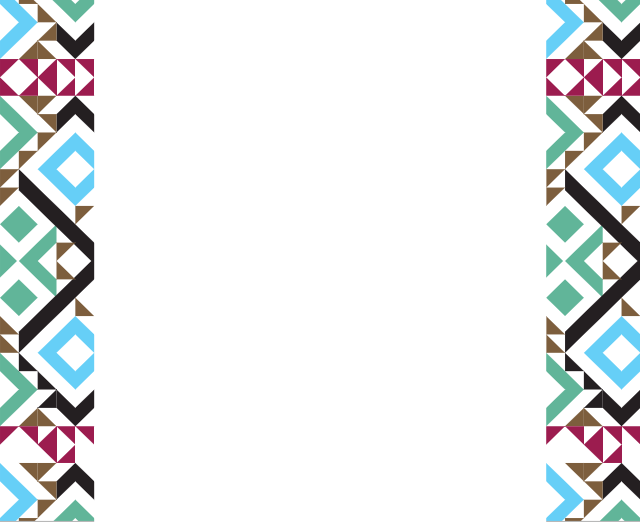
Write a WebGL 1 fragment shader that draws this background.

```glsl
precision highp float;
uniform vec2 u_resolution;

const vec3 WHITE = vec3(1.0);
const vec3 BLACK = vec3(0.14, 0.12, 0.13);
const vec3 GREEN = vec3(0.38, 0.71, 0.60);
const vec3 BLUE = vec3(0.40, 0.81, 0.97);
const vec3 BROWN = vec3(0.49, 0.37, 0.24);
const vec3 MAGENTA = vec3(0.61, 0.11, 0.31);
const vec3 GREY = vec3(0.72);

const vec2 GRID = vec2(33.98, 28.43);  // cells across the canvas
const float STRIP_WIDTH = 5.0;
const float RIGHT_STRIP = 29.0;
const float BELT_ROW = 10.0;           // magenta belt, from the middle
const float DIAGONAL = 0.7071;

float pixelSize;

void paint(inout vec3 color, vec3 ink, float d) {
  color = mix(color, ink, clamp(0.5 - d / pixelSize, 0.0, 1.0));
}

// Region where lo < v < hi, v measured along a diagonal
float band(float v, float lo, float hi) {
  return max(lo - v, v - hi) * DIAGONAL;
}

// Right triangle of one cell, legs leaving the corner along side
float cornerTriangle(vec2 p, vec2 corner, vec2 side) {
  vec2 l = (p - corner) * side;
  return max(max(-l.x, -l.y), (l.x + l.y - 1.0) * DIAGONAL);
}

float diamondRadius(vec2 p, vec2 center) {
  vec2 d = abs(p - center);
  return d.x + d.y;
}

// Negative inside the magenta triangles of the belt
float beltTriangles(vec2 p) {
  float d = 1.0 - fract(p.x) - p.y;
  if (p.x < 2.0) d = 1.0 - abs(p.x - 1.0) - p.y;
  else if (p.x < 3.0) d = p.y - (p.x - 2.0);
  return max(d * DIAGONAL, p.y - 1.0);
}

void main() {
  vec2 uv = gl_FragCoord.xy / u_resolution;
  pixelSize = GRID.y / u_resolution.y;

  // Fold both strips together, then mirror about the middle and the belt
  float x = uv.x * GRID.x;
  if (uv.x > 0.5) x -= RIGHT_STRIP;
  float down = (0.5 - uv.y) * GRID.y;
  vec2 mid = vec2(x, abs(down));
  vec2 belt = vec2(x, abs(mid.y - BELT_ROW));
  bool outer = mid.y > BELT_ROW;
  bool lower = down > 0.0;
  vec3 color = WHITE;

  // Central green diamonds, arrow and tip
  paint(color, GREEN, (diamondRadius(mid, vec2(1.0, 2.0)) - 1.0) * DIAGONAL);
  paint(color, GREEN, max(band(x - mid.y, 1.0, 2.0), x - 3.0));
  paint(color, GREEN, (x + mid.y - 0.9) * DIAGONAL);

  // Long black bands
  paint(color, BLACK, max(band(x + mid.y, 4.85, 6.0), 1.0 - x));

  // Brown triangles near the middle
  vec2 inward = vec2(1.0, -1.0);
  for (int i = 0; i < 2; i++) {
    float k = float(i);
    paint(color, BROWN, cornerTriangle(mid, vec2(3.0 + k, 1.0 + 2.0 * k), inward));
    paint(color, BROWN, cornerTriangle(mid, vec2(0.0, 4.0 + k), inward));
  }

  // Chevrons and diamond rings
  paint(color, outer ? BLUE : GREEN, band(diamondRadius(belt, vec2(0.0, 3.0)), 1.0, 2.0));
  paint(color, outer ? GREEN : BLUE, band(diamondRadius(belt, vec2(4.0, 5.0)), 1.0, 2.0));
  paint(color, BLACK, max(band(belt.y - abs(x - 4.0), 1.0, 2.0), 3.0 - x));

  // Stepped triangles beside the chevrons
  vec3 stepInk = lower && !outer && belt.y > 2.0 ? BLACK : BROWN;
  paint(color, stepInk, cornerTriangle(belt, vec2(2.0, 1.0), vec2(1.0)));
  paint(color, stepInk, cornerTriangle(belt, vec2(2.0, 1.0), vec2(-1.0, 1.0)));
  paint(color, stepInk, cornerTriangle(belt, vec2(3.0, 2.0), vec2(-1.0, 1.0)));
  for (int i = 0; i < 2; i++) {
    float k = float(i);
    paint(color, stepInk, cornerTriangle(belt, vec2(2.0 - k, 3.0 + k), vec2(1.0)));
  }

  // Magenta belt, open in the lowest half row
  bool open = lower && outer && abs(x - 3.0) > 1.0;
  if (!open) paint(color, MAGENTA, beltTriangles(belt));

  // Thin base line, then white beyond both sides of a strip
  paint(color, GREY, uv.y * GRID.y - 0.06);
  paint(color, WHITE, min(x, STRIP_WIDTH - x));
  gl_FragColor = vec4(color, 1.0);
}
```
